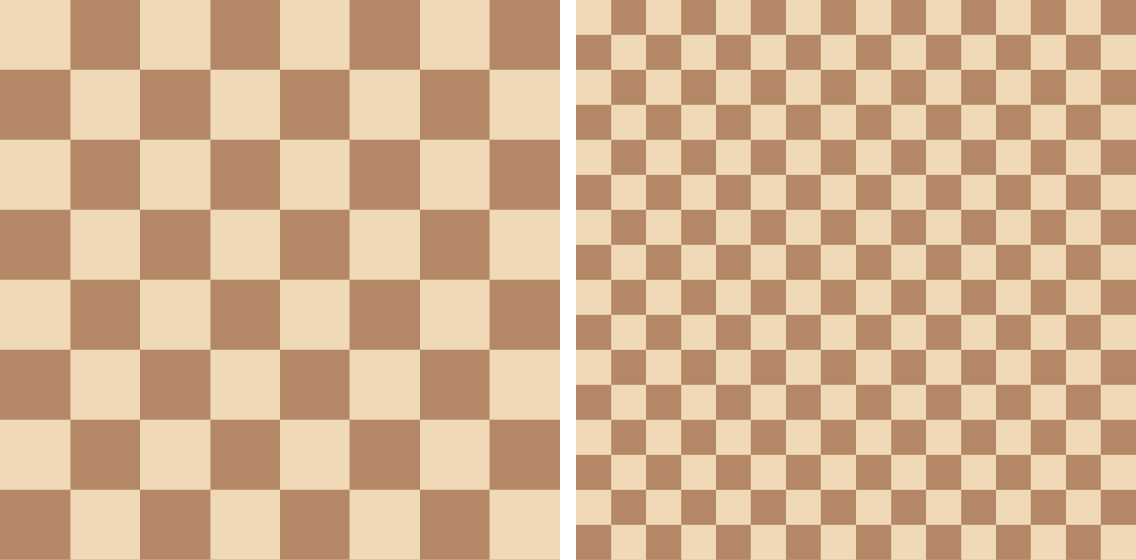
Left: one tile. Right: repeated 2 by 2.
Give the GLSL for this pattern, as a WebGL 1 fragment shader.

```glsl
precision highp float;

uniform vec2 u_resolution;

const float CELLS = 8.0;
const float COLUMN_INSET = 0.0008;
const float ROW_LIFT = 0.0005;
const vec3 DARK_BROWN = vec3(0.706, 0.533, 0.400);
const vec3 LIGHT_CREAM = vec3(0.941, 0.851, 0.718);

// Odd column edges lean toward the centre; row edges rise together
vec2 edgeOffset(vec2 edge, float inset, float lift) {
    float lean = mod(edge.x, 2.0) * sign(0.5 * CELLS - edge.x);
    return vec2(lean * inset, lift);
}

// Smooth square wave per axis: +1 in even cells, -1 in odd cells
vec2 alternatingSide(vec2 p, vec2 edge, vec2 offset, vec2 halfWidth) {
    vec2 ramp = clamp((p - edge - offset) / halfWidth, -1.0, 1.0);
    return ramp * (1.0 - 2.0 * mod(edge, 2.0));
}

// 1 in cells whose column and row share parity, 0 in the others
float checker(vec2 p, vec2 halfWidth) {
    vec2 edge = floor(p + 0.5);
    vec2 offset = edgeOffset(edge, COLUMN_INSET * CELLS, ROW_LIFT * CELLS);
    vec2 side = alternatingSide(p, edge, offset, halfWidth);
    return 0.5 + 0.5 * side.x * side.y;
}

void main() {
    vec2 uv = gl_FragCoord.xy / u_resolution;

    // Edge ramps span exactly one pixel
    vec2 halfPixel = 0.5 / u_resolution;
    float darkness = checker(uv * CELLS, halfPixel * CELLS);

    gl_FragColor = vec4(mix(LIGHT_CREAM, DARK_BROWN, darkness), 1.0);
}
```
